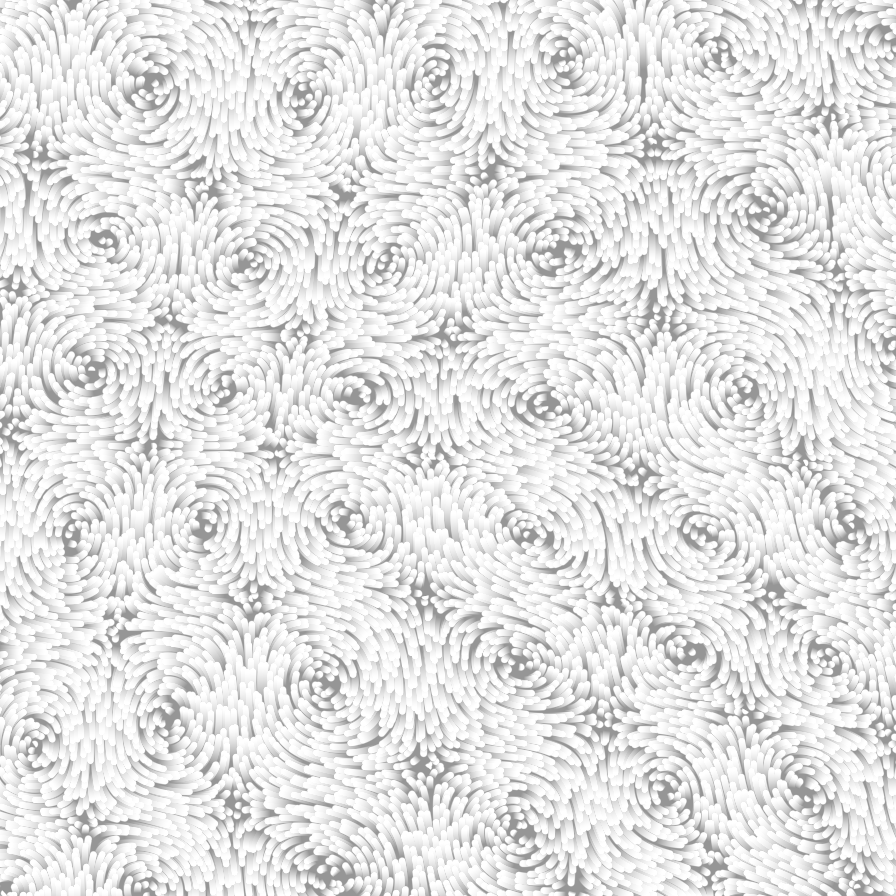
Reproduce this pattern procedurally as a three.js fragment shader.

```glsl
// Fading white particle trails swirling through a lattice of vortices on grey.
#define CELL 0.0104        // spacing of the particles
#define TRAIL 0.031        // trail length at unit speed
#define MAX_TRAIL 0.049    // longest trail
#define RADIUS 0.0039      // half width of a trail
#define SOFT 0.0009        // edge smoothing
#define FADE 1.35          // curve of the fade from head to tail
#define WARP 0.75          // irregularity of the vortex lattice
#define GROUND 0.59        // background grey
#define HEAD 1.0           // brightness of the trail heads

varying vec2 vUv;

vec2 hash22(vec2 p) {
  vec3 q = fract(vec3(p.xyx) * vec3(0.1031, 0.1030, 0.0973));
  q += dot(q, q.yzx + 33.33);
  return fract((q.xx + q.yz) * q.zy);
}

// Two crossed shear waves make the vortices; a weak third one skews them.
vec2 flow(vec2 p) {
  vec2 across = vec2(0.74, 0.67);
  vec2 along = vec2(0.67, -0.74);
  float bend1 = sin(6.1 * p.x - 3.7 * p.y + 1.0) + 0.6 * sin(4.3 * p.x + 9.2 * p.y);
  float bend2 = sin(3.9 * p.x + 6.8 * p.y + 4.0) + 0.6 * sin(9.7 * p.x - 5.1 * p.y);
  float wave1 = cos(23.5 * dot(p, across) + WARP * bend1 + 0.6);
  float wave2 = cos(27.6 * dot(p, along) + WARP * bend2 + 2.0);
  float wave3 = cos(21.0 * p.x + 6.0 * p.y + 2.5);

  // Shear bands take over towards the lower right.
  float banding = smoothstep(0.35, 1.0, 0.7 * p.x + 0.5 * (1.0 - p.y));
  return mix(0.95, 1.2, banding) * wave1 * vec2(across.y, -across.x)
       + mix(0.95, 0.62, banding) * wave2 * vec2(along.y, -along.x)
       + 0.2 * wave3 * vec2(0.27, -0.96);
}

// Brightness that the trail centred on a particle gives to point p.
float trail(vec2 p, vec2 particle) {
  vec2 velocity = flow(particle);
  float speed = length(velocity) + 0.0001;
  float halfLength = 0.5 * min(TRAIL * speed, MAX_TRAIL);
  vec2 offset = p - particle;
  if (length(offset) > halfLength + RADIUS + SOFT) return GROUND;

  // Estimate the curvature from the turn of the flow a short step ahead.
  vec2 dir = velocity / speed;
  float probe = 0.005;
  vec2 ahead = normalize(flow(particle + dir * probe) + 0.00001);
  float curvature = (dir.x * ahead.y - dir.y * ahead.x) / probe;
  float side = curvature < 0.0 ? -1.0 : 1.0;
  float bendRadius = 1.0 / clamp(abs(curvature), 0.5, 40.0);

  // Arc coordinates: s runs along the trail, d is the distance to it.
  vec2 local = vec2(dot(offset, dir), side * dot(offset, vec2(-dir.y, dir.x)));
  vec2 arm = vec2(local.x, bendRadius - local.y);
  float s = bendRadius * atan(arm.x, arm.y);
  float nearest = clamp(s, -halfLength, halfLength);
  float d = length(vec2(s - nearest, bendRadius - length(arm)));

  float age = clamp(0.5 - 0.5 * nearest / halfLength, 0.0, 1.0);
  float shade = mix(HEAD, GROUND, pow(age, FADE));
  float cover = 1.0 - smoothstep(RADIUS - SOFT, RADIUS + SOFT, d);
  return mix(GROUND, shade, cover);
}

void main() {
  vec2 home = floor(vUv / CELL);
  float brightness = GROUND;

  // The freshest trail lies on top, so the brightest one wins.
  for (int j = -3; j <= 3; j++) {
    for (int i = -3; i <= 3; i++) {
      vec2 cell = home + vec2(float(i), float(j));
      vec2 particle = (cell + hash22(cell + 71.0)) * CELL;
      brightness = max(brightness, trail(vUv, particle));
    }
  }
  gl_FragColor = vec4(vec3(brightness), 1.0);
}
```
